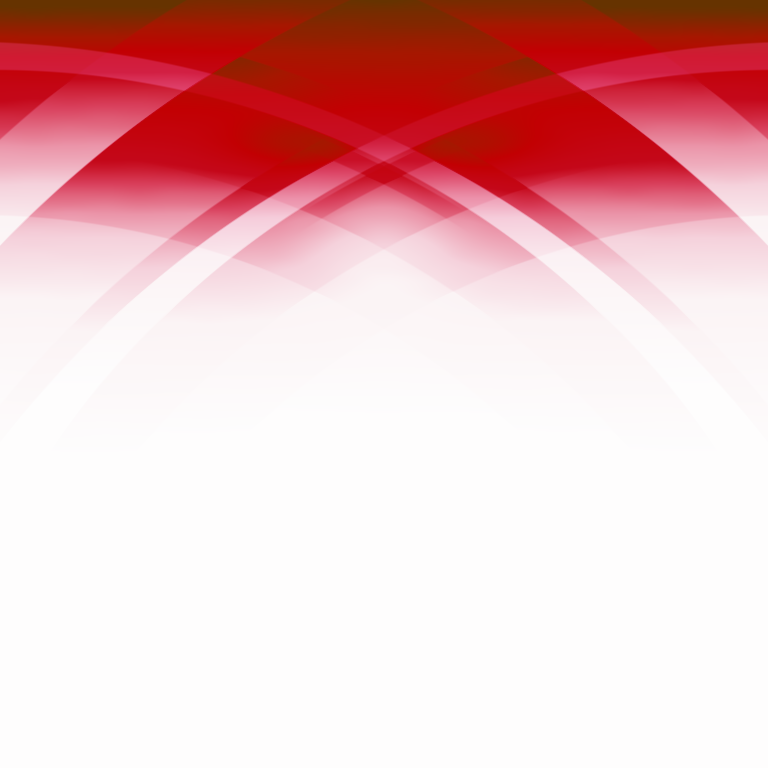
Reproduce this background procedurally as a Shadertoy shader.

```glsl
// Crossing translucent arcs over a red-to-white vertical fade, mirrored about the centre.
// Each arc shifts a "fade depth"; that depth is then coloured by one gradient ramp,
// so every overlap turns into a lighter or darker pane of the same palette.

// Circles: centre x, centre depth below the top edge, radius.
const vec3 BAND_OUTER  = vec3(1.057, 1.383, 1.329);
const vec3 BAND_INNER  = vec3(1.008, 1.236, 1.145);
const vec3 WIDE_ARC    = vec3(1.049, 1.332, 1.458);
const vec3 CORNER_ARC  = vec3(1.050, 1.330, 1.556);
const vec3 DOME_ARC    = vec3(1.030, 1.300, 1.110);
const vec3 LOW_ARC     = vec3(1.030, 1.300, 1.020);
const vec3 STRIP_ARC   = vec3(1.030, 1.300, 1.206);

const float STRIP_WIDTH  = 0.021;
const float RIM_WIDTH    = 0.031;
const vec2  SHADOW_POS   = vec2(0.395, 0.190);
const vec2  SHADOW_SIZE  = vec2(0.100, 0.035);
const vec2  GLOW_POS     = vec2(0.500, 0.310);
const vec3  BAND_TINT    = vec3(1.0, 0.42, 0.78);
const float MOTTLE       = 0.005;

// Gradient stops: colour and fade depth.
const int STOPS = 9;
const vec4 RAMP[STOPS] = vec4[STOPS](
    vec4(0.40, 0.20, 0.00, 0.00),
    vec4(0.65, 0.09, 0.00, 0.07),
    vec4(0.76, 0.00, 0.01, 0.14),
    vec4(0.77, 0.03, 0.10, 0.21),
    vec4(0.85, 0.25, 0.36, 0.25),
    vec4(0.92, 0.58, 0.66, 0.30),
    vec4(0.96, 0.82, 0.86, 0.36),
    vec4(0.985, 0.955, 0.96, 0.44),
    vec4(0.995, 0.993, 0.994, 0.62));

vec3 fadeColour(float depth) {
    vec3 colour = RAMP[0].rgb;
    for (int i = 1; i < STOPS; i++) {
        float t = clamp((depth - RAMP[i-1].w) / (RAMP[i].w - RAMP[i-1].w), 0.0, 1.0);
        colour = mix(colour, RAMP[i].rgb, t);
    }
    return colour;
}

// Smooth coverage of a circle: 1 inside, 0 outside.
float disc(vec2 p, vec3 circle) {
    float aa = 1.2 / iResolution.y;
    return 1.0 - smoothstep(-aa, aa, length(p - circle.xy) - circle.z);
}

// Coverage of a ring reaching from the circle's edge by width (outward if positive).
float ring(vec2 p, vec3 circle, float width) {
    return abs(disc(p, circle + vec3(0.0, 0.0, width)) - disc(p, circle));
}

float hash(vec2 cell) {
    vec3 h = fract(cell.xyx * 0.1031);
    h += dot(h, h.yzx + 33.33);
    return fract((h.x + h.y) * h.z);
}

float valueNoise(vec2 p) {
    vec2 i = floor(p), f = fract(p);
    f = f * f * (3.0 - 2.0 * f);
    return mix(mix(hash(i), hash(i + vec2(1, 0)), f.x),
               mix(hash(i + vec2(0, 1)), hash(i + vec2(1, 1)), f.x), f.y);
}

float softSpot(vec2 offset) {
    return exp(-dot(offset, offset));
}

void mainImage(out vec4 fragColor, in vec2 fragCoord) {
    vec2 p = fragCoord / iResolution.xy;
    p.y = 1.0 - p.y;
    float fromCentre = abs(p.x - 0.5);
    float shift = 0.0, tint = 0.0, innerBoth = 1.0;

    // Both mirrored families of arcs
    for (int side = 0; side < 2; side++) {
        vec2 q = side == 0 ? p : vec2(1.0 - p.x, p.y);
        vec2 m = vec2(1.0 - q.x, q.y);
        float inner = disc(q, BAND_INNER);
        float outer = disc(q, BAND_OUTER);
        float outside = 1.0 - disc(q, WIDE_ARC);
        float band = outer * (1.0 - inner);
        innerBoth *= inner;

        // Pale corner panes and their darker outer wedge
        shift += outside * (0.02 + 0.09 * smoothstep(0.0, 0.12, q.y));
        shift -= 0.03 * (1.0 - disc(q, CORNER_ARC));

        // Main light band
        shift += band * (0.015 + 0.045 * smoothstep(0.18, 0.32, q.y));
        float crossed = 1.0 - disc(m, WIDE_ARC);
        tint += band * (0.08 + 0.16 * crossed);

        // Dark rim above the band and short strips under the crossing
        float rim = ring(q, BAND_OUTER, RIM_WIDTH) * (1.0 - crossed);
        shift -= 0.04 * rim * smoothstep(0.02, 0.2, fromCentre) * (1.0 - outside);
        float strip = ring(q, STRIP_ARC, -STRIP_WIDTH);
        shift -= 0.02 * strip * (1.0 - smoothstep(0.05, 0.12, fromCentre));

        // Shadow in the side lens, near the crossing
        float lens = disc(m, BAND_INNER) * (1.0 - outer);
        shift -= 0.10 * lens * softSpot((q - SHADOW_POS) / SHADOW_SIZE);

        // Faint lower panes
        shift += 0.025 * disc(q, DOME_ARC) * smoothstep(0.2, 0.3, q.y);
        shift += 0.025 * disc(q, LOW_ARC);
    }

    // Central dome, glow and slight mottling
    shift += innerBoth * (-0.03 + 0.07 * softSpot((p - GLOW_POS) / 0.1));
    shift += MOTTLE * (valueNoise(p * vec2(22.0, 60.0)) - 0.5);

    vec3 colour = fadeColour(max(p.y + shift, 0.0));
    colour = mix(colour, BAND_TINT, tint * (1.0 - smoothstep(0.2, 0.4, p.y)));
    fragColor = vec4(colour, 1.0);
}
```
